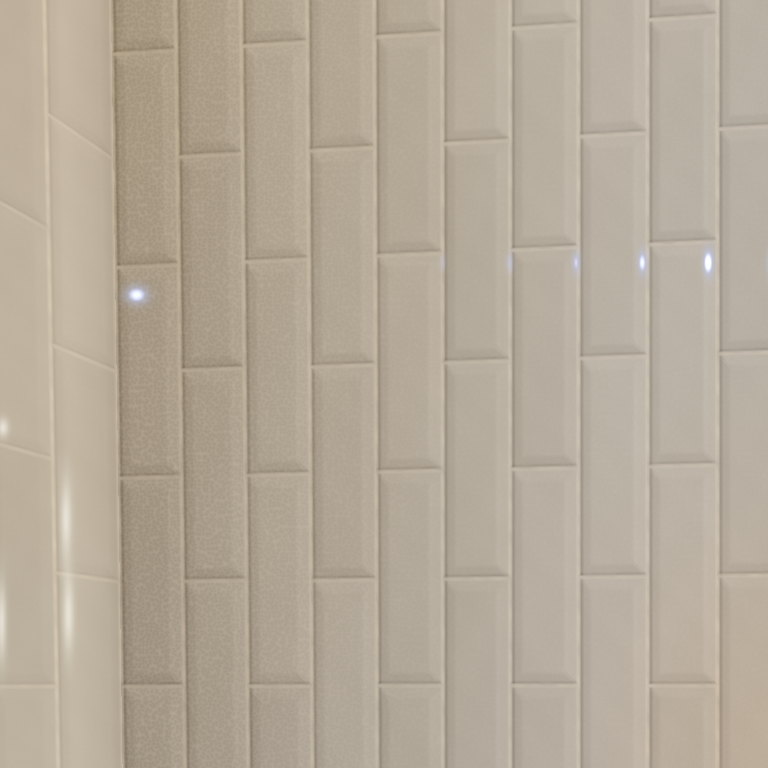
This texture is drawn by a Shadertoy shader. Its source:

```glsl
// Glossy bevelled tiles standing upright in half-bond columns, beside a paler side wall.
// Both walls are mapped to column and row coordinates in mild perspective; the bevels,
// seams and grout are then shaded from the distances to the four edges of each tile.

#define CORNER_X 0.1536      // where the two walls meet
#define COLUMN_WIDTH 0.0818  // first column of the main wall
#define COLUMN_GROWTH 0.000547
#define SIDE_WIDTH 0.085     // columns of the side wall
#define BASE_Y 0.1068        // level joint that all rows fan out from
#define TILE_HEIGHT 0.2703
#define ROW_GROWTH 0.0057
#define BEVEL 0.0165
#define GROUT 0.0017
#define GRAIN 0.060
#define GLINT_Y 0.658

float hash(vec2 p) {
    return fract(sin(dot(p, vec2(127.1, 311.7))) * 4375.85);
}

// Distance to the nearest scattered point: the pebbled glaze
float cellular(vec2 p) {
    vec2 cell = floor(p);
    float nearest = 1.5;
    for (int j = -1; j <= 1; j++)
        for (int i = -1; i <= 1; i++) {
            vec2 c = cell + vec2(i, j);
            vec2 point = c + vec2(hash(c), hash(c + 37.3));
            nearest = min(nearest, distance(p, point));
        }
    return nearest;
}

// Slow uneven sheen
float mottle(vec2 p) {
    return (sin(p.x * 31.0 + 2.0 * sin(p.y * 17.0))
          + sin(p.y * 43.0 + 2.0 * sin(p.x * 53.0 + 1.0))
          + sin((p.x + p.y) * 97.0)) / 3.0;
}

float columnEdge(float i) {
    return CORNER_X + COLUMN_WIDTH * i + COLUMN_GROWTH * i * i;
}

float columnAt(float x) {
    float disc = COLUMN_WIDTH * COLUMN_WIDTH + 4.0 * COLUMN_GROWTH * (x - CORNER_X);
    return (sqrt(max(disc, 0.0)) - COLUMN_WIDTH) / (2.0 * COLUMN_GROWTH);
}

float spot(vec2 p, vec2 center, vec2 size) {
    vec2 d = (p - center) / size;
    return exp(-dot(d, d));
}

float band(float d, float center, float width) {
    return spot(vec2(d, 0.0), vec2(center, 0.0), vec2(width));
}

vec3 wallColor(vec2 p, bool side) {
    if (side) {
        vec3 c = mix(vec3(0.738, 0.697, 0.625), vec3(0.748, 0.692, 0.612), p.y);
        return c + 0.025 * band(p.x, 0.09, 0.025) - 0.05 * band(p.x, CORNER_X, 0.016);
    }
    vec3 c = mix(vec3(0.650, 0.597, 0.520), vec3(0.697, 0.653, 0.587), smoothstep(0.14, 0.46, p.x));
    c = mix(c, vec3(0.727, 0.695, 0.650), smoothstep(0.40, 0.85, p.x));
    // Warmer toward the top left and in the lower right corner
    c += vec3(0.030, 0.018, -0.008) * (p.y - 0.4) * (1.2 - p.x);
    return c + vec3(0.015, -0.015, -0.045) * spot(p, vec2(1.02, 0.0), vec2(0.22, 0.30));
}

void mainImage(out vec4 fragColor, in vec2 fragCoord) {
    vec2 uv = fragCoord / iResolution.xy;
    float aa = 1.0 / iResolution.y;

    // Straighten the leaning uprights
    vec2 p = uv;
    p.x += 0.034 * (uv.y - 0.4) * max(0.60 - uv.x, 0.0);
    bool side = p.x < CORNER_X;

    // Column, row and distances to left, right, bottom and top edges
    float column = side ? (p.x - CORNER_X) / SIDE_WIDTH : columnAt(p.x);
    float id = floor(column);
    float width = side ? SIDE_WIDTH : columnEdge(id + 1.0) - columnEdge(id);
    float height = TILE_HEIGHT + (side ? 0.28 * (CORNER_X - p.x) : 0.0208 * (p.x - 0.19));
    float rise = (p.y - BASE_Y) / height;
    float row = rise * (1.0 - ROW_GROWTH * rise) + 0.5 * mod(id, 2.0);
    row += 0.004 * (hash(vec2(id, 5.0)) - 0.5);
    vec2 tile = vec2(id, floor(row));
    vec2 f = vec2(column - id, fract(row));
    vec4 edges = vec4(f.x * width, (1.0 - f.x) * width, f.y * height, (1.0 - f.y) * height);
    float inset = min(min(edges.x, edges.y), min(edges.z, edges.w));

    // Face: wall gradient, tile variation and glaze texture
    vec3 color = wallColor(p, side);
    float rough = side ? 0.12 : 1.0 - 0.80 * smoothstep(0.15, 0.65, p.x);
    float shade = 0.014 * (hash(tile) - 0.5) + 0.005 * mottle(p);
    shade += GRAIN * rough * (cellular(p * 210.0) - 0.5);

    // Mitred bevels lit from the upper right
    float relief = side ? 0.35 : 1.0;
    vec4 facing = 1.0 - smoothstep(0.0, 0.003 + aa, edges - inset);
    facing /= dot(facing, vec4(1.0));
    float onBevel = 1.0 - smoothstep(BEVEL - 0.004, BEVEL + 0.003, inset);
    shade += relief * onBevel * dot(facing, vec4(-0.028, 0.020, -0.026, 0.012));
    shade += relief * 0.014 * band(edges.y, BEVEL, 0.003) * facing.y;

    // Dark seams beside the pale, slightly worn grout
    float wear = 0.75 + 0.25 * mottle(p * 2.3 + 4.0);
    shade -= relief * 0.075 * band(edges.x, 0.0044, 0.0024);
    shade -= relief * 0.065 * wear * band(edges.z, 0.0038, 0.0024);
    color += shade;
    float grout = 1.0 - smoothstep(GROUT - aa, GROUT + 0.0015 + aa, inset);
    float upright = facing.x + facing.y;
    vec3 groutColor = wallColor(p, side) + vec3(0.050, 0.047, 0.040) * (1.0 + 0.6 * upright);
    color = mix(color, groutColor, grout * wear);

    // Lamp glints along the column edges, growing to the right
    float glint = 0.8 * spot(uv, vec2(0.178, 0.616), vec2(0.015, 0.012));
    for (float i = 5.0; i <= 10.0; i++) {
        float x = columnEdge(i) - 0.00075 * (i - 5.0) * (i - 5.0);
        float power = (i - 3.5) / 6.0;
        glint += power * spot(uv, vec2(x, GLINT_Y), vec2(0.003 + 0.004 * power, 0.008 + 0.010 * power));
    }
    color = mix(color, vec3(0.74, 0.79, 0.98), min(glint, 1.0));
    color += 0.3 * smoothstep(0.4, 0.9, glint);

    // Soft window streaks on the side wall
    float streak = spot(uv, vec2(0.086, 0.323), vec2(0.007, 0.050))
                 + spot(uv, vec2(0.089, 0.200), vec2(0.007, 0.050))
                 + spot(uv, vec2(0.002, 0.190), vec2(0.006, 0.050))
                 + spot(uv, vec2(0.004, 0.443), vec2(0.007, 0.012));
    color = mix(color, vec3(0.95, 0.94, 0.90), 0.75 * min(streak, 1.0));

    fragColor = vec4(clamp(color, 0.0, 1.0), 1.0);
}
```
